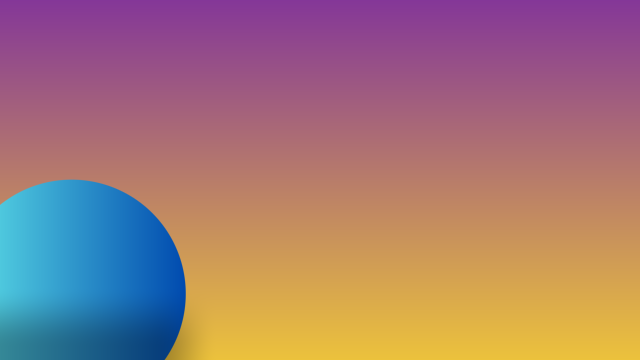
Give the GLSL for this background, as a WebGL 2 fragment shader.

```glsl
#version 300 es
precision highp float;
// A shaded blue disc in the lower left corner of a purple to gold sky.
uniform vec2 u_resolution;
out vec4 fragColor;

// Soft darkness of a blurred box that fills the lower left corner.
float cornerShadow(vec2 p) {
    float across = 1.0 - smoothstep(0.43, 0.605, p.x);
    float upward = 1.0 - smoothstep(0.035, 0.205, p.y);
    return across * upward;
}

void main() {
    // Canvas height is one unit.
    vec2 p = gl_FragCoord.xy / u_resolution.y;
    float pixel = 1.0 / u_resolution.y;

    // Sky: vertical blend from gold to purple.
    vec3 gold = vec3(0.925, 0.760, 0.235);
    vec3 purple = vec3(0.518, 0.215, 0.595);
    vec3 color = mix(gold, purple, p.y);

    // Disc: horizontal blend from cyan to deep blue.
    vec3 cyan = vec3(0.305, 0.785, 0.870);
    vec3 deepBlue = vec3(0.0, 0.290, 0.685);
    vec3 discColor = mix(cyan, deepBlue, clamp(p.x / 0.516, 0.0, 1.0));
    float disc = length(p - vec2(0.199, 0.184)) - 0.317;
    color = mix(color, discColor, 1.0 - smoothstep(-0.75 * pixel, 0.75 * pixel, disc));

    // Shadow falls over both disc and sky.
    color *= 1.0 - 0.32 * cornerShadow(p);

    fragColor = vec4(color, 1.0);
}
```
